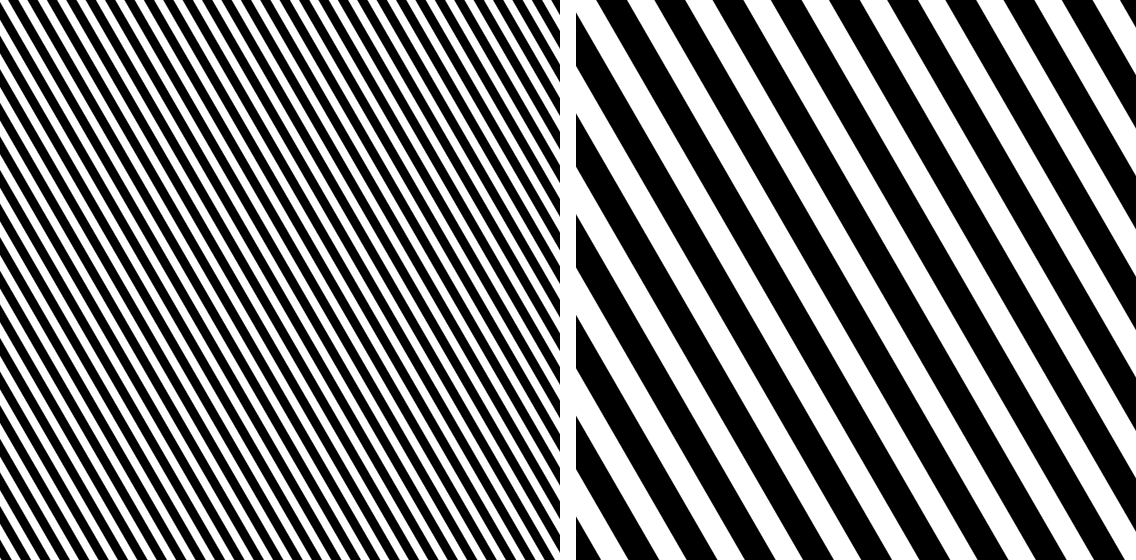
Left: the whole. Right: its middle third, enlarged.
Reproduce this pattern procedurally as a Shadertoy shader.

```glsl
// Even diagonal stripes, white on black, leaning 60 degrees down to the right.
// Position along the stripe normal is repeated with fract, and the distance
// to each band's edge gives a ramp about one pixel wide.

// Signed distance to the nearest white band, in canvas units; negative inside
float stripeDistance(vec2 p) {
    const float period = 0.03;
    float across = dot(p, vec2(cos(radians(30.0)), sin(radians(30.0))));
    float offset = fract(across / period - 0.345) - 0.5;
    return (abs(offset) - 0.235) * period;
}

void mainImage(out vec4 fragColor, in vec2 fragCoord) {
    vec2 p = fragCoord / iResolution.y;
    float edgeWidth = 1.15 / iResolution.y;

    // Linear edge coverage between black ground and white band
    float white = clamp(0.5 - stripeDistance(p) / edgeWidth, 0.0, 1.0);
    fragColor = vec4(vec3(white), 1.0);
}
```
